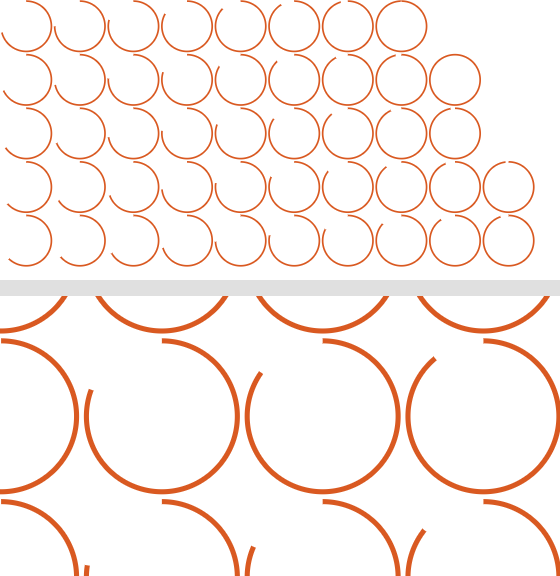
Top, the full canvas; bottom, a detail of the centre.
Write a Shadertoy shader that draws this pattern.

```glsl
// Grid of open orange rings whose arcs sweep further towards the upper right.

const float PI = 3.14159265;
const float TAU = 2.0 * PI;

// Lengths are fractions of the canvas height.
const vec2 FIRST_CENTER = vec2(24.0, 36.0) / 256.0;
const float PITCH = 49.0 / 256.0;
const float RADIUS = 23.0 / 256.0;
const float STROKE = 1.55 / 256.0;
const vec2 GRID = vec2(10.0, 5.0);

const vec3 PAPER = vec3(1.0);
const vec3 ORANGE = vec3(0.85, 0.35, 0.13);

// Ramp with a flat start and a linear rise past the knee.
float softRamp(float x, float knee, float softness) {
    return softness * log(1.0 + exp((x - knee) / softness));
}

// Clockwise sweep of a cell's arc, in degrees.
float sweepDegrees(vec2 cell) {
    float rise = dot(cell, vec2(14.8, 11.7));
    return 219.5 + softRamp(rise, 11.5, 12.0);
}

// Signed distance to a clockwise arc from the top, with square-cut ends.
float arcDistance(vec2 p, float radius, float stroke, float sweep) {
    float band = abs(length(p) - radius) - 0.5 * stroke;
    if (sweep >= TAU) return band;
    float angle = atan(p.x, p.y) - 0.5 * sweep;
    float fromMiddle = abs(mod(angle + PI, TAU) - PI);
    return max(band, (fromMiddle - 0.5 * sweep) * radius);
}

float coverage(float dist, float pixel) {
    return clamp(0.5 - dist / pixel, 0.0, 1.0);
}

void mainImage(out vec4 fragColor, in vec2 fragCoord) {
    float pixel = 1.0 / iResolution.y;
    vec2 grid = (fragCoord * pixel - FIRST_CENTER) / PITCH;

    // Nearest cell and position relative to its center
    vec2 cell = floor(grid + 0.5);
    vec2 local = (grid - cell) * PITCH;

    // Rings end at the grid border and just after the first full turn
    float degrees360 = sweepDegrees(cell);
    bool inside = all(greaterThanEqual(cell, vec2(0.0))) && all(lessThan(cell, GRID));
    bool visible = inside && degrees360 < 363.0;

    float dist = arcDistance(local, RADIUS, STROKE, radians(degrees360));
    float ink = visible ? coverage(dist, pixel) : 0.0;
    fragColor = vec4(mix(PAPER, ORANGE, ink), 1.0);
}
```
